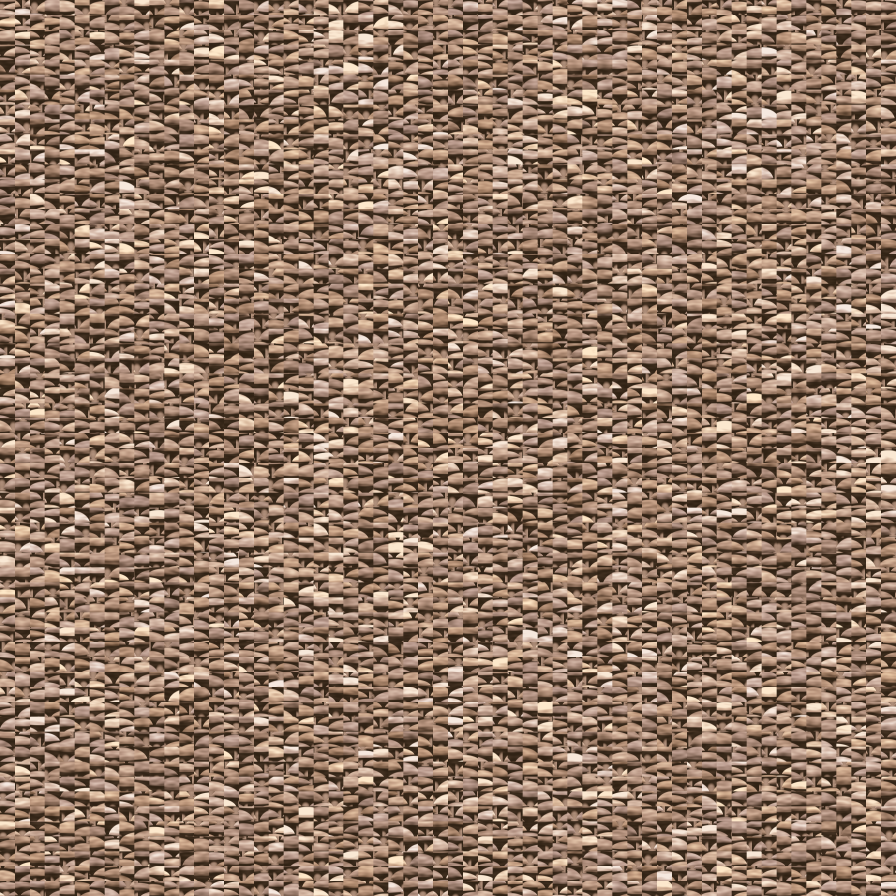
Write a WebGL 1 fragment shader that draws this texture.

```glsl
precision highp float;
// Patchwork of small square wicker cuttings: domed cane strands, stakes and dark gaps.
uniform vec2 u_resolution;

const float CELLS = 60.0;   // patches across the canvas
const float SPAN = 2.7;     // length of one strand, in patches
const float STAKE_RADIUS = 0.27;

float hash(vec2 p) {
  vec3 q = fract(vec3(p.xyx) * 0.1031);
  q += dot(q, q.yzx + 33.33);
  return fract((q.x + q.y) * q.z);
}

float gradientDot(vec2 corner, vec2 offset) {
  float angle = 6.2832 * hash(corner);
  return dot(vec2(cos(angle), sin(angle)), offset);
}

float gradientNoise(vec2 p) {
  vec2 i = floor(p);
  vec2 f = p - i;
  vec2 w = f * f * f * (f * (f * 6.0 - 15.0) + 10.0);
  float low = mix(gradientDot(i, f), gradientDot(i + vec2(1, 0), f - vec2(1, 0)), w.x);
  float high = mix(gradientDot(i + vec2(0, 1), f - vec2(0, 1)),
                   gradientDot(i + vec2(1, 1), f - vec2(1, 1)), w.x);
  return mix(low, high, w.y);
}

// Cane colours from deep shadow (0) to bleached highlight (5).
vec3 caneRamp(float tone) {
  vec3 c = mix(vec3(0.19, 0.135, 0.08), vec3(0.42, 0.32, 0.25), clamp(tone, 0.0, 1.0));
  c = mix(c, vec3(0.60, 0.48, 0.40), clamp(tone - 1.0, 0.0, 1.0));
  c = mix(c, vec3(0.73, 0.60, 0.52), clamp(tone - 2.0, 0.0, 1.0));
  c = mix(c, vec3(0.85, 0.74, 0.65), clamp(tone - 3.0, 0.0, 1.0));
  return mix(c, vec3(0.97, 0.91, 0.83), clamp(tone - 4.0, 0.0, 1.0));
}

// Upright stake seen in a gap; dx is the distance from its axis.
float stakeTone(float dx, float height) {
  float round = sqrt(max(1.0 - dx * dx / (STAKE_RADIUS * STAKE_RADIUS), 0.0));
  float cap = 1.0 - smoothstep(0.6, 0.9, height + 0.3 * (1.0 - round));
  return 2.5 * round * cap;
}

// Lit strand; u runs from its lower to its upper rim, x along it from -1 to 1.
float strandTone(float u, float x, float variation) {
  float light = 1.65 + 1.9 * smoothstep(0.0, 0.6, u) - 0.5 * smoothstep(0.85, 1.0, u);
  return light - 0.6 * x * x + 1.7 * (variation - 0.5) + 1.3 * pow(variation, 9.0);
}

vec3 weave(vec2 p, float rowHeight, vec2 seed) {
  float row = floor(p.y / rowHeight);
  float v = fract(p.y / rowHeight);
  float along = p.x / SPAN + 0.5 * mod(row, 2.0);
  float x = fract(along) * 2.0 - 1.0;
  vec2 id = vec2(floor(along), row) + seed;

  // Gap with an occasional stake
  float grain = gradientNoise(p * vec2(1.5, 5.0) + seed * 7.3);
  float hasStake = step(0.4, hash(id + 41.7));
  float gap = 0.1 + 0.4 * grain + hasStake * stakeTone((1.0 - abs(x)) * SPAN * 0.5, v);

  // Domed strand with a nearly flat underside
  float bottom = 0.05 + 0.1 * x * x;
  float top = 0.98 * sqrt(max(1.0 - x * x / 0.88, 0.0));
  float u = clamp((v - bottom) / max(top - bottom, 0.05), 0.0, 1.0);
  float strand = strandTone(u, x, hash(id + 13.1)) + 1.5 * grain;
  float cover = smoothstep(-0.04, 0.04, v - bottom) * smoothstep(-0.04, 0.04, top - v);

  vec3 tint = mix(vec3(1.03, 1.0, 0.94), vec3(0.99, 1.0, 1.06), hash(id + 73.9));
  return mix(caneRamp(gap), caneRamp(strand) * tint, cover);
}

// Each patch shows a random cutting of the weave.
vec3 patchwork(vec2 p) {
  vec2 cell = floor(p);
  vec2 seed = cell * 3.0 + 5.0;
  vec2 shift = vec2(hash(seed), hash(seed + 91.3)) * vec2(SPAN, 2.0);
  float rowHeight = mix(0.5, 1.0, hash(seed + 27.5));
  return weave(fract(p) + shift, rowHeight, seed);
}

void main() {
  // Average a 3 by 3 set of samples to smooth the patch borders
  vec3 sum = vec3(0.0);
  for (int j = 0; j < 3; j++) {
    for (int i = 0; i < 3; i++) {
      vec2 offset = (vec2(float(i), float(j)) - 1.0) / 3.0;
      sum += patchwork((gl_FragCoord.xy + offset) / u_resolution.y * CELLS);
    }
  }
  gl_FragColor = vec4(sum / 9.0, 1.0);
}
```
